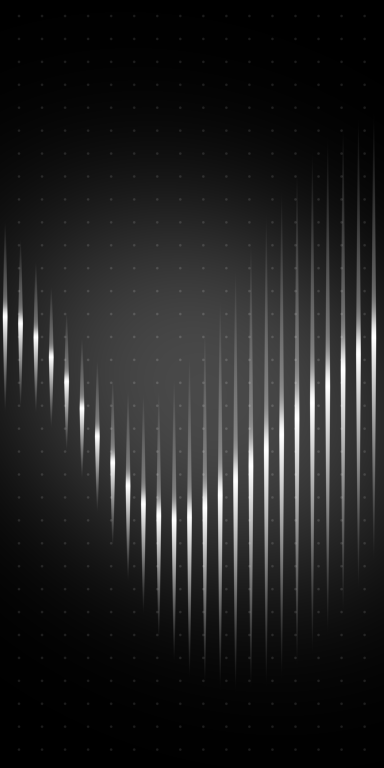
This background is drawn by a Shadertoy shader. Its source:

```glsl
// Tapered vertical light needles along a valley curve, over a soft grey glow and a dot grid.

// Needles: x and widths are fractions of canvas width, y and lengths of canvas height
const float NEEDLE_STEP = 0.04;
const float NEEDLE_START = 0.0135;
const float NEEDLE_HALF_WIDTH = 0.0062;
const float LENGTH_MEAN = 0.215;
const float LENGTH_SWING = 0.122;
const float LENGTH_PERIOD = 32.0;
const float SHORTEST_NEEDLE = 4.0;

// Valley followed by the bright cores, indexed by needle
const float VALLEY_INDEX = 11.1;
const float VALLEY_Y = 0.322;
const float LEFT_RISE = 0.133;
const float LEFT_SPAN = 11.5;
const float RIGHT_SLOPE = 0.0215;
const float RIGHT_ROUNDING = 2.0;

// Background glow
const vec2 GLOW_CENTER = vec2(0.54, 0.49);
const vec2 GLOW_RADIUS = vec2(0.57, 0.255);
const float GLOW_TILT = 0.09;
const float GLOW_LEVEL = 0.285;

// Dot grid, measured in canvas widths from the top left
const vec2 DOT_STEP = vec2(0.06, 0.0597);
const vec2 DOT_START = vec2(0.0495, 0.0417);
const float DOT_RADIUS = 0.0032;
const float DOT_LEVEL = 0.11;

const float PI = 3.14159265;

float valleyHeight(float index) {
    float d = index - VALLEY_INDEX;
    float left = LEFT_RISE * (1.0 - cos(PI * d / LEFT_SPAN));
    float right = RIGHT_SLOPE * (length(vec2(d, RIGHT_ROUNDING)) - RIGHT_ROUNDING);
    return VALLEY_Y + (d < 0.0 ? left : right);
}

float needleLength(float index) {
    float phase = 2.0 * PI * (index - SHORTEST_NEEDLE) / LENGTH_PERIOD;
    return LENGTH_MEAN - LENGTH_SWING * cos(phase);
}

// Opacity of the nearest needle: a dim upper blade, a white core, a fading lower blade
float needles(vec2 uv, float pixel) {
    float index = floor((uv.x - NEEDLE_START) / NEEDLE_STEP + 0.5);
    float dx = abs(uv.x - NEEDLE_START - index * NEEDLE_STEP);
    float t = (uv.y - valleyHeight(index)) / needleLength(index);
    float remain = max(1.0 - abs(t), 0.0);

    float halfWidth = NEEDLE_HALF_WIDTH * pow(remain, 0.7);
    float blade = 1.0 - smoothstep(halfWidth - pixel, halfWidth + pixel, dx);
    float upper = 0.42 * remain + 0.58 * exp(-pow(9.0 * t, 2.0));
    float lower = pow(remain, 1.35);
    return blade * (t > 0.0 ? upper : lower) * smoothstep(0.0, 0.12, remain);
}

float backgroundGlow(vec2 uv) {
    vec2 d = uv - GLOW_CENTER;
    d.y += GLOW_TILT * d.x;
    return GLOW_LEVEL * exp(-pow(length(d / GLOW_RADIUS), 2.5));
}

float dotGrid(vec2 p, float pixel) {
    vec2 cell = fract((p - DOT_START) / DOT_STEP + 0.5) - 0.5;
    float d = length(cell * DOT_STEP);
    return 1.0 - smoothstep(DOT_RADIUS - pixel, DOT_RADIUS + pixel, d);
}

void mainImage(out vec4 fragColor, in vec2 fragCoord) {
    vec2 uv = fragCoord / iResolution.xy;
    float pixel = 0.75 / iResolution.x;
    vec2 fromTop = vec2(fragCoord.x, iResolution.y - fragCoord.y) / iResolution.x;

    float level = backgroundGlow(uv);
    level += DOT_LEVEL * dotGrid(fromTop, pixel);
    level = mix(level, 1.0, needles(uv, pixel));

    fragColor = vec4(vec3(level), 1.0);
}
```
